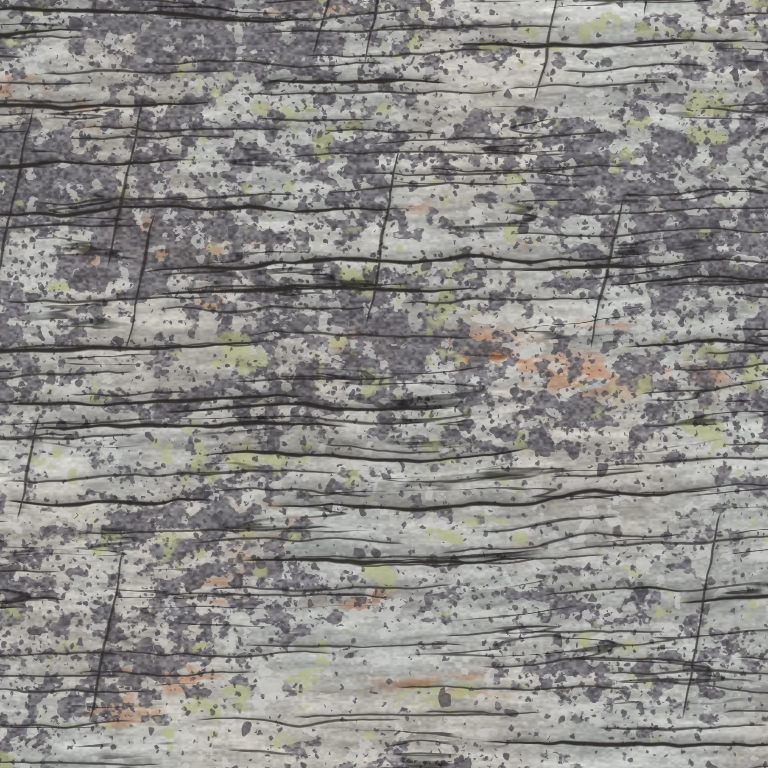
Reproduce this texture procedurally as a Shadertoy shader.

```glsl
// Weathered grey layered rock with bedding cracks, lichen speckle and rust stains.

vec3 hash3(vec2 p) {
    vec3 q = fract(p.xyx * vec3(0.1031, 0.1030, 0.0973));
    q += dot(q, q.yxz + 33.33);
    return fract((q.xxy + q.yzz) * q.zyx);
}

float noise(vec2 p) {
    vec2 i = floor(p), f = fract(p);
    f = f * f * (3.0 - 2.0 * f);
    return mix(mix(hash3(i).x, hash3(i + vec2(1, 0)).x, f.x),
               mix(hash3(i + vec2(0, 1)).x, hash3(i + vec2(1, 1)).x, f.x), f.y);
}

float fbm(vec2 p) {
    float sum = 0.0, amp = 0.533;
    for (int i = 0; i < 4; i++) {
        sum += amp * noise(p);
        p = p * 2.03 + 17.7;
        amp *= 0.5;
    }
    return sum;
}

// Tapered cracks running along x: x = dark core, y = soft shade on the upper side
vec2 cracks(vec2 p, vec2 grid, float share, float width, float seed) {
    vec2 cell = floor(p * grid), result = vec2(0);
    for (int y = -1; y <= 1; y++)
    for (int x = -1; x <= 1; x++) {
        vec2 id = cell + vec2(x, y);
        vec3 h = hash3(id + seed);
        if (hash3(id + seed + 71.0).y > share) continue;
        vec2 d = p - (id + h.xy) / grid;
        float along = d.x * grid.x / (0.3 + 0.6 * h.z);
        float taper = max(1.0 - along * along, 0.0);
        d.y += 0.014 * (fbm(vec2(p.x * 13.0, h.x * 90.0)) - 0.5) + 0.03 * (h.y - 0.5) * d.x;
        float w = width * taper * (0.25 + 1.1 * noise(vec2(p.x * 32.0, h.z * 50.0)));
        float ends = smoothstep(0.0, 0.25, taper);
        float core = ends * (1.0 - smoothstep(w * 0.4, w + 0.0014, abs(d.y)));
        float shade = ends * smoothstep(-0.002, 0.001, d.y) * exp(-abs(d.y) / (width * 2.5));
        result = max(result, vec2(core, shade));
    }
    return result;
}

// Round lichen dots of random size
float spots(vec2 p, float scale, float share) {
    vec2 q = p * scale + 0.5 * vec2(noise(p * scale * 2.5), noise(p * scale * 2.5 + 40.0));
    vec2 cell = floor(q);
    float mask = 0.0;
    for (int y = -1; y <= 1; y++)
    for (int x = -1; x <= 1; x++) {
        vec2 id = cell + vec2(x, y);
        vec3 h = hash3(id + scale);
        float radius = mix(0.12, 0.42, h.z * h.z);
        float present = step(hash3(id + 9.0).z, share);
        float edge = 0.0012 * scale;
        mask = max(mask, present * (1.0 - smoothstep(radius - edge, radius + edge, length(q - id - h.xy))));
    }
    return mask;
}

float stain(vec2 p, vec2 center, vec2 size) {
    vec2 d = (p - center) / size;
    return exp(-dot(d, d));
}

void mainImage(out vec4 fragColor, in vec2 fragCoord) {
    vec2 p = fragCoord / iResolution.y;
    vec2 bed = p + vec2(0.0, 0.05 * (fbm(p * vec2(2.0, 3.0)) - 0.5) - 0.02 * p.x);

    // Bedded stone with fine horizontal grain
    float strata = fbm(bed * vec2(4.0, 42.0));
    float streak = fbm(bed * vec2(22.0, 130.0) + 5.0);
    float grain = noise(p * vec2(210.0, 300.0));
    float tone = 0.69 + 0.26 * (strata - 0.5) + 0.26 * (streak - 0.5) + 0.10 * (grain - 0.5);
    vec3 color = tone * mix(vec3(1.0, 1.01, 0.99), vec3(1.02, 1.0, 0.96), smoothstep(0.4, 0.7, fbm(p * 5.0)));

    // Rust stains
    float rust = stain(p, vec2(0.63, 0.54), vec2(0.06, 0.025)) + stain(p, vec2(0.76, 0.51), vec2(0.09, 0.03)) * 0.6
               + stain(p, vec2(0.63, 0.108), vec2(0.11, 0.011)) + stain(p, vec2(0.91, 0.51), vec2(0.03, 0.025))
               + 0.45 * smoothstep(0.66, 0.76, fbm(bed * vec2(6.0, 18.0) + 31.0));
    rust *= smoothstep(0.42, 0.64, fbm(bed * vec2(26.0, 60.0) + 8.0));
    color = mix(color, vec3(0.70, 0.44, 0.28) * (0.55 + 0.65 * tone), min(rust, 0.85));

    // Mottled grey lichen, denser towards the top
    float cover = fbm(bed * vec2(4.0, 9.0) + 50.0) + 0.16 * smoothstep(0.35, 0.75, p.y);
    float mottle = 0.5 * cover + 0.5 * fbm(p * vec2(48.0, 62.0) + 3.0);
    float lichen = smoothstep(0.565, 0.605, mottle);
    color = mix(color, vec3(0.425, 0.415, 0.435) + 0.22 * (grain - 0.5) + 0.2 * (streak - 0.5), lichen * 0.88);

    // Pale and yellow-green crusts
    float crust = smoothstep(0.64, 0.70, fbm(p * vec2(50.0, 65.0) + 90.0));
    color = mix(color, vec3(0.79, 0.79, 0.78), crust * 0.7);
    float moss = smoothstep(0.62, 0.70, 0.5 * fbm(p * vec2(12.0, 20.0) + 64.0) + 0.5 * fbm(p * 50.0 + 22.0));
    color = mix(color, vec3(0.69, 0.71, 0.52), moss * 0.7);

    // Dark lichen dots
    float dots = max(spots(p, 110.0, 0.12 + 0.5 * smoothstep(0.45, 0.65, cover)), spots(p + 3.0, 48.0, 0.10));
    color = mix(color, vec3(0.33, 0.32, 0.34) + 0.12 * (grain - 0.5), dots * 0.8);

    // Hairline seams following the bedding
    float seam = abs(fbm(bed * vec2(3.5, 34.0) + 12.0) - 0.5);
    float broken = smoothstep(0.45, 0.65, fbm(bed * vec2(9.0, 22.0) + 77.0));
    color *= 1.0 - 0.5 * broken * (1.0 - smoothstep(0.005, 0.035, seam));

    // Bedding cracks, and steep joints that lean to the right
    vec2 wide = cracks(bed, vec2(2.6, 11.0), 0.55, 0.0030, 3.0);
    vec2 thin = cracks(bed, vec2(5.0, 30.0), 0.60, 0.0013, 19.0);
    vec2 joint = cracks(vec2(p.y, p.x - 0.2 * p.y), vec2(6.0, 5.0), 0.27, 0.0020, 47.0);
    color *= 1.0 - 0.35 * max(wide.y, max(thin.y * 0.8, joint.y * 0.6));
    float core = max(wide.x, max(thin.x * 0.7, joint.x * 0.75));
    color = mix(color, vec3(0.17, 0.16, 0.15), core * 0.9);

    fragColor = vec4(clamp(color, 0.0, 1.0), 1.0);
}
```
